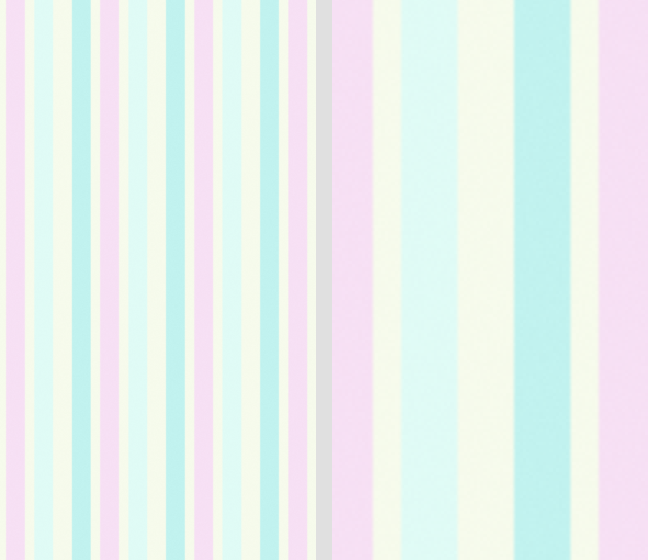
Left, the full canvas; right, a detail of the centre.
Write a Shadertoy shader that draws this pattern.

```glsl
// Vertical pastel stripes: pink, pale aqua and aqua on cream, with soft edges and faint grain.
#define REPEATS 3.358      // stripe groups across the canvas
#define START 0.0191       // left edge of the first group, in canvas widths
#define UNITS 10.0         // narrow stripe widths per group
#define SOFTNESS 0.10      // half width of an edge, in narrow stripes
#define GRAIN 0.006        // strength of the surface variation
#define GRAIN_CELLS 288.0  // grain cells across the canvas
#define CREAM vec3(0.965, 0.982, 0.925)
#define PINK vec3(0.966, 0.878, 0.957)
#define PALE_AQUA vec3(0.877, 0.984, 0.962)
#define AQUA vec3(0.757, 0.949, 0.937)

float hash(vec2 p) {
    vec3 q = fract(vec3(p.xyx) * 0.1031);
    q += dot(q, q.yzx + 33.33);
    return fract((q.x + q.y) * q.z);
}

// Coverage of a two-unit stripe centred at c, wrapping at the group's ends
float stripe(float x, float c, float soft) {
    float d = abs(mod(x - c + 0.5 * UNITS, UNITS) - 0.5 * UNITS) - 1.0;
    return 1.0 - smoothstep(-soft, soft, d);
}

void mainImage(out vec4 fragColor, in vec2 fragCoord) {
    vec2 uv = fragCoord / iResolution.x;
    float scale = REPEATS * UNITS;
    float x = (uv.x - START) * scale;
    float soft = max(SOFTNESS, 0.75 * scale / iResolution.x);

    // Stripes over the cream ground
    vec3 color = CREAM;
    color = mix(color, PINK, stripe(x, 1.0, soft));
    color = mix(color, PALE_AQUA, stripe(x, 4.0, soft));
    color = mix(color, AQUA, stripe(x, 8.0, soft));

    // Faint grain
    color += GRAIN * (hash(floor(uv * GRAIN_CELLS)) - 0.5);

    fragColor = vec4(color, 1.0);
}
```
